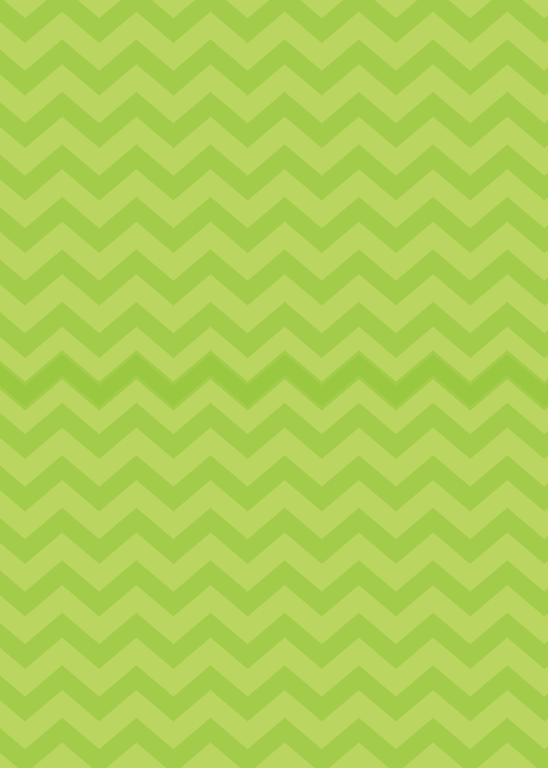
Reproduce this pattern procedurally as a Shadertoy shader.

```glsl
// Green chevron stripes: two sheets of translucent zigzag bands sharing one overlapped row.

// All lengths are fractions of the canvas height.
#define ZIG_PERIOD   0.0966
#define ZIG_PEAK_X   0.0809
#define ZIG_HEIGHT   0.0409
#define BAND_PERIOD  0.06836
#define BAND_WIDTH   0.0324
#define UPPER_START  0.0512
#define LOWER_START  0.4560
#define SEAM_MARGIN  0.0150
#define LIGHT_GREEN  vec3(0.73, 0.84, 0.38)
#define DARK_GREEN   vec3(0.64, 0.80, 0.29)
#define OVERLAP_GREEN vec3(0.605, 0.79, 0.255)

// Triangle wave: 0 at each peak, ZIG_HEIGHT at each trough.
float zigzag(float x) {
    float phase = fract((x - ZIG_PEAK_X) / ZIG_PERIOD);
    return ZIG_HEIGHT * (1.0 - abs(2.0 * phase - 1.0));
}

// Smoothed coverage of evenly spaced bands whose top edges start at "start".
float bands(float depth, float start, float pixel) {
    float fromCentre = depth - start - 0.5 * BAND_WIDTH;
    float offset = fromCentre - BAND_PERIOD * round(fromCentre / BAND_PERIOD);
    float dist = abs(offset) - 0.5 * BAND_WIDTH;
    return clamp(0.5 - dist / pixel, 0.0, 1.0);
}

void mainImage(out vec4 fragColor, in vec2 fragCoord) {
    vec2 p = fragCoord / iResolution.y;
    float depth = 1.0 - p.y - zigzag(p.x);

    // Vertical extent of one pixel measured across the sloping edge.
    float slope = 2.0 * ZIG_HEIGHT / ZIG_PERIOD;
    float pixel = sqrt(1.0 + slope * slope) / iResolution.y;

    // Each sheet ends in a gap just past the shared row.
    float upperEnd = LOWER_START + BAND_WIDTH + SEAM_MARGIN;
    float lowerBegin = LOWER_START - SEAM_MARGIN;
    float upper = bands(depth, UPPER_START, pixel) * step(depth, upperEnd);
    float lower = bands(depth, LOWER_START, pixel) * step(lowerBegin, depth);

    // Bands tint the ground; the doubled row is deeper still.
    vec3 color = mix(LIGHT_GREEN, DARK_GREEN, max(upper, lower));
    color = mix(color, OVERLAP_GREEN, min(upper, lower));
    fragColor = vec4(color, 1.0);
}
```
